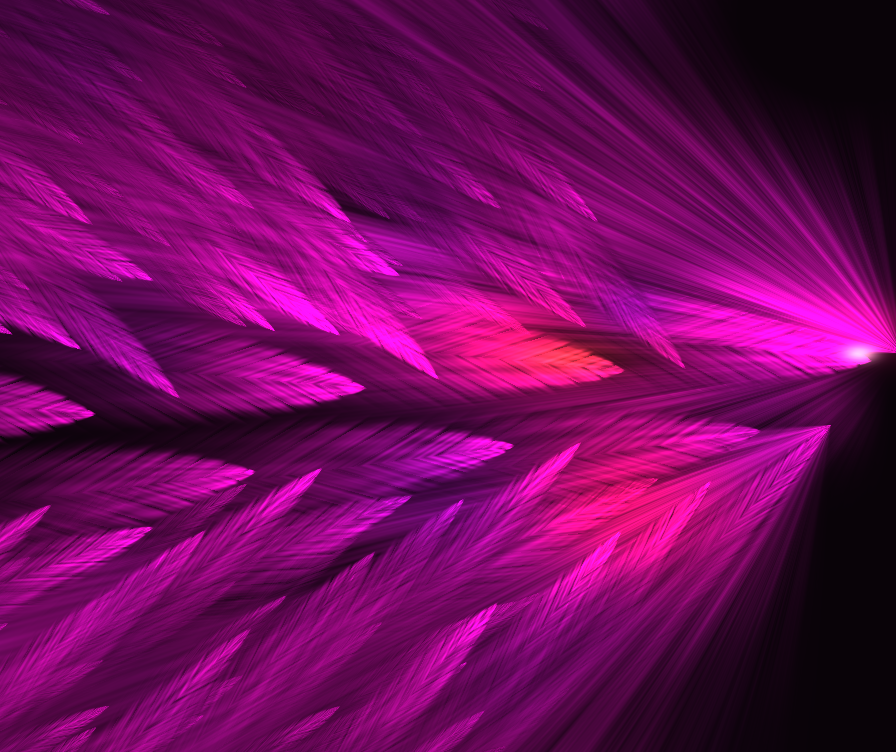
Give the GLSL for this background, as a Shadertoy shader.

```glsl
// Glowing magenta plumes streaming left out of a bright focus at the right.
// Two fans of angular noise form the backdrop; over it lie small scattered
// plumes, then chains of large plumes that repeat with a growing step.

const vec2 UPPER_FOCUS = vec2(1.20, 0.53);
const vec2 LOWER_FOCUS = vec2(1.105, 0.435);
const vec3 NIGHT   = vec3(0.035, 0.010, 0.032);
const vec3 MAGENTA = vec3(0.88, 0.05, 0.73);
const vec3 VIOLET  = vec3(0.62, 0.05, 0.70);
const vec3 PINK    = vec3(1.00, 0.07, 0.48);
const vec3 EMBER   = vec3(1.00, 0.25, 0.25);
const vec2 CELL = vec2(0.13, 0.07);   // spacing of the small plumes
const float SMALL_SIZE = 0.55;
const float TAIL = 0.30;
const int CHAINS = 13;
const int LINKS = 4;

// Head of each chain: tip x, tip y, tilt of the shaft above the left axis.
const vec3 HEADS[CHAINS] = vec3[CHAINS](
    vec3(0.565, 0.814, 0.65), vec3(0.669, 0.721, 0.62), vec3(0.797, 0.703, 0.72),
    vec3(0.534, 0.632, 0.45), vec3(0.782, 0.563, 0.66), vec3(0.913, 0.508, 0.82),
    vec3(1.161, 0.520, 0.10), vec3(0.663, 0.200, -0.82), vec3(0.828, 0.296, -0.88),
    vec3(0.947, 0.362, -0.86), vec3(0.878, 0.365, -0.42), vec3(1.014, 0.427, -0.14),
    vec3(1.102, 0.432, -0.80));

vec2 hash2(vec2 p) {
    vec3 h = fract(p.xyx * vec3(0.1031, 0.1030, 0.0973));
    h += dot(h, h.yzx + 33.33);
    return fract((h.xx + h.yz) * h.zy);
}

float corner(vec2 cell, vec2 f, vec2 o) {
    return dot(hash2(cell + o) * 2.0 - 1.0, f - o);
}

// Gradient noise, roughly -0.7 to 0.7.
float noise(vec2 p) {
    vec2 c = floor(p), f = p - c, u = f * f * (3.0 - 2.0 * f);
    return mix(mix(corner(c, f, vec2(0, 0)), corner(c, f, vec2(1, 0)), u.x),
               mix(corner(c, f, vec2(0, 1)), corner(c, f, vec2(1, 1)), u.x), u.y);
}

// Soft blob with centre xy and radii zw.
float spot(vec2 p, vec4 s) {
    vec2 d = (p - s.xy) / s.zw;
    return exp(-dot(d, d));
}

// Hue by place: violet patches, pink heat, an ember at the heart.
vec3 tintAt(vec2 p) {
    vec3 c = mix(MAGENTA, VIOLET, 0.5 * smoothstep(-0.1, 0.5, noise(p * 4.5 + 7.0)));
    float heat = spot(p, vec4(0.72, 0.54, 0.17, 0.07)) + spot(p, vec4(0.82, 0.33, 0.14, 0.10));
    c = mix(c, PINK, min(heat, 1.0));
    float cool = spot(p, vec4(0.58, 0.34, 0.13, 0.09)) + spot(p, vec4(0.84, 0.59, 0.07, 0.05));
    c = mix(c, VIOLET, 0.8 * cool);
    return mix(c, EMBER, 0.8 * spot(p, vec4(0.76, 0.525, 0.08, 0.025)));
}

// Broad brightness by place: warm band, dim top, dark corners on the right.
float gainAt(vec2 p) {
    float bright = 0.95 + 0.40 * spot(p, vec4(0.50, 0.57, 0.36, 0.11))
        + 0.45 * spot(p, vec4(0.66, 0.53, 0.17, 0.06))
        + 0.40 * spot(p, vec4(0.78, 0.33, 0.18, 0.11))
        + 0.35 * spot(p, vec4(1.08, 0.57, 0.14, 0.07));
    float dark = 0.85 * spot(p, vec4(1.13, 0.98, 0.25, 0.25))
        + 0.65 * spot(p, vec4(0.98, 0.00, 0.24, 0.22))
        + 0.40 * spot(p, vec4(0.86, 0.65, 0.12, 0.05))
        + 0.40 * smoothstep(0.62, 0.98, p.y);
    float s = p.y < 0.45 ? -1.0 : 1.0;   // bands along the slant of each half
    float band = noise(vec2(p.x - s * p.y, p.y + s * 0.6 * p.x) * vec2(1.5, 10.0));
    return bright * max(0.0, 1.0 - dark) * (1.0 + 0.5 * band * smoothstep(0.0, 0.1, abs(p.y - 0.45)));
}

// Hair-fine rays; a is the angle around the focus and r the distance.
float rays(float a, float r) {
    float broad = noise(vec2(a * 16.0, r * 2.0));
    float fine = noise(vec2(a * 65.0, r * 3.0)) + 0.6 * noise(vec2(a * 170.0, r * 5.0));
    return max(0.0, 1.0 + 0.9 * broad + 0.8 * fine * smoothstep(0.03, 0.3, r));
}

// Light (x) and cover (y) of a plume; its shaft runs along +x from the tip.
vec2 plume(vec2 q, float seed) {
    float x = q.x, side = abs(q.y), width = 0.45 * x / (1.0 + 3.8 * x);
    if (x <= 0.0 || side > width || x > 0.9) return vec2(0.0);
    float barb = x + 3.5 * side;
    float tooth = fract(barb * 18.0 + seed + 0.5 * step(0.0, q.y));
    float seam = smoothstep(0.0, 0.25, tooth) * (1.0 - 0.5 * tooth);
    float edge = side / (width * (0.7 + 0.3 * seam));
    float cover = (1.0 - smoothstep(0.65, 1.0, edge))
                * smoothstep(0.0, 0.008, x) * exp(-x * x / (TAIL * TAIL));
    float hair = 0.8 * noise(vec2(barb * 110.0, q.y * 25.0 + seed * 9.0))
               + 0.9 * noise(vec2(q.y / (x + 0.03) * 32.0, x * 9.0 + seed * 5.0));
    float light = (0.78 + 0.35 * seam + 0.75 * hair) * (0.65 + 0.6 * exp(-x * 7.0));
    return vec2(max(light, 0.0) * (1.0 - 0.5 * smoothstep(0.45, 0.9, edge)), cover);
}

// Puts a point in the frame of a plume with the given tip and tilt.
vec2 toPlume(vec2 p, vec2 tip, float tilt) {
    vec2 axis = vec2(-cos(tilt), sin(tilt)), d = p - tip;
    return vec2(dot(d, axis), dot(d, vec2(-axis.y, axis.x)));
}

float backdrop(vec2 p) {
    vec2 up = p - UPPER_FOCUS, down = p - LOWER_FOCUS;
    float a = atan(up.y, -up.x), r = length(up), b = atan(-down.y, -down.x), s = length(down);
    float upper = smoothstep(-0.04, 0.15, a) * (1.0 - smoothstep(0.60, 1.7, a)) * (0.52 + 0.42 * exp(-r * 2.3));
    float lower = smoothstep(0.0, 0.25, b) * (1.0 - smoothstep(0.75, 1.55, b)) * (0.36 + 0.45 * exp(-s * 3.6));
    float middle = 0.42 * exp(-pow((p.y - 0.47) / 0.065, 2.0))
                 * smoothstep(-0.2, 0.9, p.x) * (1.0 - smoothstep(1.08, 1.19, p.x));
    float lane = exp(-pow((p.y - 0.41 - 0.08 * p.x) / 0.04, 2.0));
    return ((upper + middle) * rays(a, r) + lower * rays(b, s))
         * (1.0 - 0.55 * lane * (1.0 - smoothstep(0.4, 0.8, p.x)));
}

void mainImage(out vec4 fragColor, in vec2 fragCoord) {
    vec2 p = fragCoord / iResolution.y, home = floor(p / CELL);
    vec3 lit = tintAt(p) * gainAt(p), col = NIGHT + lit * backdrop(p);
    // Small plumes scattered over a jittered grid on the left.
    for (int j = -2; j <= 2; j++) for (int i = 2; i >= 0; i--) {
        vec2 id = home + vec2(i, j), h = hash2(id + 40.0), tip = (id + h) * CELL;
        float off = tip.y - 0.45, tilt = sign(off) * (0.42 + 0.25 * h.x);
        vec2 f = plume(toPlume(p, tip, tilt) / SMALL_SIZE, h.y);
        float room = smoothstep(0.04, 0.10, abs(off)) * (1.0 - smoothstep(0.65, 0.85, tip.x));
        col = mix(col, lit * f.x * (0.6 + 0.4 * h.y), f.y * room * 0.75);
    }
    // Large plumes: each chain steps left, drifting down and flattening.
    for (int k = 0; k < LINKS; k++) for (int c = 0; c < CHAINS; c++) {
        vec3 head = HEADS[c];
        float n = float(k), drift = max(0.0, (0.72 - head.y) * 4.0);
        vec2 tip = head.xy - n * vec2(0.32 + 0.008 * n, (0.01 + 0.0065 * n) * drift);
        vec2 q = toPlume(p, tip, head.z * (1.0 - 0.07 * n));
        q.y /= mix(1.5, 1.0, smoothstep(0.1, 0.6, abs(head.z)));
        vec2 f = plume(q, hash2(vec2(c, k)).x);
        col = mix(col, lit * f.x, f.y * 0.85);
    }
    // Glow of the focus and its hot core.
    col += PINK * 0.4 * spot(p, vec4(1.14, 0.56, 0.09, 0.04));
    col += vec3(1.0, 0.75, 0.85) * spot(p, vec4(1.143, 0.530, 0.022, 0.011));
    fragColor = vec4(clamp(col, 0.0, 1.0), 1.0);
}
```
